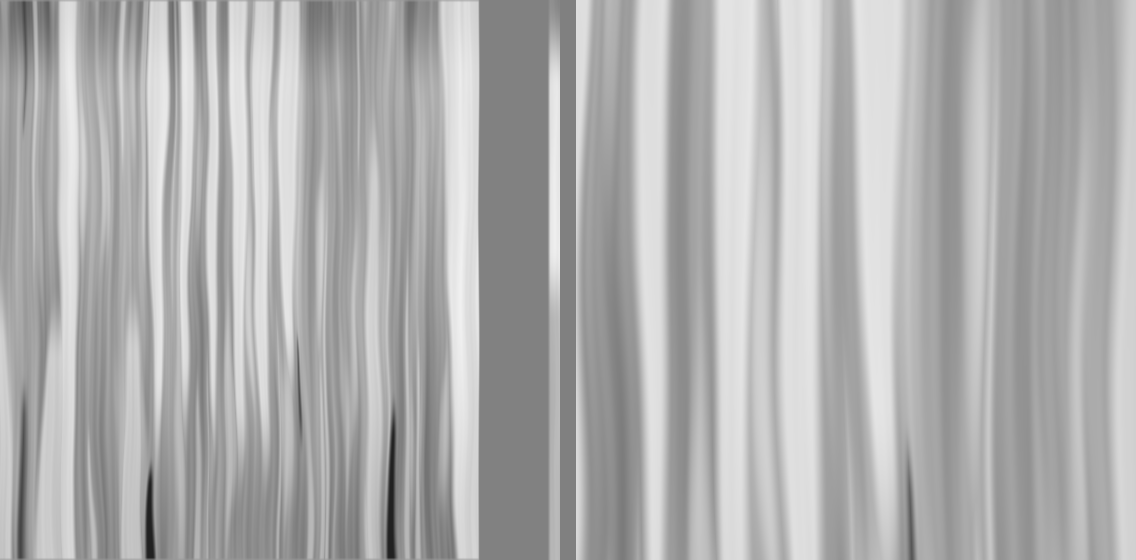
Left, the full canvas; right, a detail of the centre.
A Shadertoy shader for this texture map:

```glsl
// Grey vertical streaks with tapering light strips, dark wedges and a flat band at the right.

const float LIGHT = 0.885;
const float DARK = 0.13;
const float BAND_GREY = 0.505;

float hash(float n) {
    return fract(sin(n * 12.9898) * 43758.5453);
}

vec2 gradientAt(vec2 cell) {
    float angle = 6.2832 * hash(dot(cell, vec2(1.0, 57.31)));
    return vec2(cos(angle), sin(angle));
}

// Gradient noise, about -0.7 to 0.7
float noise(vec2 p) {
    vec2 i = floor(p), f = fract(p);
    vec2 u = f * f * f * (f * (f * 6.0 - 15.0) + 10.0);
    vec2 e = vec2(1.0, 0.0);
    float low = mix(dot(gradientAt(i), f), dot(gradientAt(i + e.xy), f - e.xy), u.x);
    float high = mix(dot(gradientAt(i + e.yx), f - e.yx), dot(gradientAt(i + e.xx), f - e.xx), u.x);
    return mix(low, high, u.y);
}

// Vertical strip, full width at wideY and pointed at tipY
float streak(vec2 p, float x, float halfWidth, float wideY, float tipY, float soft) {
    float t = (p.y - tipY) / (wideY - tipY);
    float w = halfWidth * sqrt(clamp(t, 0.0, 1.0));
    float body = 1.0 - smoothstep(w - soft, w + soft, abs(p.x - x));
    return body * smoothstep(0.0, 0.3, t);
}

// Sideways drift of the streaks along their length
vec2 wobble(vec2 p) {
    float drift = 0.011 * noise(p * vec2(9.0, 3.0)) + 0.005 * noise(p * vec2(26.0, 5.0) + 7.3);
    return p + vec2(drift, 0.0);
}

// Fine lengthwise fibres
float fibres(vec2 p) {
    return 0.13 * noise(p * vec2(42.0, 1.5))
         + 0.10 * noise(p * vec2(95.0, 1.8) + 3.7)
         + 0.05 * noise(p * vec2(190.0, 2.0) + 9.1);
}

// Grey ground, darker at the bottom and in patches at the top
float ground(vec2 p) {
    float rise = 0.10 * smoothstep(0.0, 0.65, p.y);
    float topShade = smoothstep(0.82, 1.0, p.y) * (0.13 + 0.25 * noise(vec2(p.x * 16.0, 4.5)));
    return 0.545 + rise - topShade + 0.08 * noise(p * vec2(7.0, 2.0) + 2.0);
}

float lightStreaks(vec2 p) {
    // Hanging strips in the middle
    float light = 0.0;
    for (int i = 0; i < 6; i++) {
        float k = float(i);
        float x = 0.285 + 0.0465 * k + 0.008 * (hash(k + 2.0) - 0.5);
        float halfWidth = mix(0.009, 0.018, hash(k + 11.0));
        float tip = mix(0.06, 0.5, hash(k + 23.0));
        light = max(light, streak(p, x, halfWidth, 0.85, tip, 0.004));
    }
    // Thin scattered strips
    for (int i = 0; i < 18; i++) {
        float k = float(i) + 40.0;
        float x = 0.02 + 0.77 * (float(i) + hash(k)) / 18.0;
        float up = step(0.4, hash(k + 31.0));
        float tip = mix(0.25, 0.75, hash(k + 57.0));
        float halfWidth = mix(0.002, 0.005, hash(k + 83.0));
        light = max(light, 0.6 * streak(p, x, halfWidth, up, tip, 0.003));
    }
    // Broad columns
    light = max(light, streak(p, 0.122, 0.016, 0.6, -0.8, 0.005));
    light = max(light, 0.85 * streak(p, 0.100, 0.034, 0.0, 0.50, 0.006));
    light = max(light, 0.80 * streak(p, 0.237, 0.021, 0.0, 0.52, 0.005));
    light = max(light, 0.75 * streak(p, 0.668, 0.013, 0.2, 0.86, 0.005));
    light = max(light, 0.80 * streak(p, 0.004, 0.018, 0.0, 0.55, 0.005));
    light = max(light, streak(p, 0.860, 0.075, 1.0, -0.5, 0.006));
    // Faint irregular glints
    return max(light, 0.5 * smoothstep(0.12, 0.48, noise(p * vec2(48.0, 2.2) + 5.0)));
}

float darkWedges(vec2 p) {
    float dark = streak(p, 0.272, 0.008, 0.0, 0.19, 0.004);
    dark = max(dark, streak(p, 0.701, 0.009, 0.0, 0.31, 0.005));
    dark = max(dark, 0.7 * streak(p, 0.041, 0.006, 0.05, 0.34, 0.007));
    dark = max(dark, 0.5 * streak(p, 0.041, 0.002, 0.92, 0.74, 0.004));
    float sliver = streak(p, 0.532, 0.003, 0.25, 0.42, 0.003);
    return max(dark, 0.65 * sliver * smoothstep(0.18, 0.27, p.y));
}

void mainImage(out vec4 fragColor, in vec2 fragCoord) {
    vec2 uv = fragCoord / iResolution.xy;
    vec2 p = wobble(uv);
    float grain = fibres(p);

    // Streaked field
    float bright = LIGHT - 0.06 * smoothstep(0.45, 0.0, uv.y) - 0.05 * smoothstep(0.85, 1.0, uv.y);
    float tone = mix(ground(p) + grain, bright + 0.45 * grain, lightStreaks(p));
    tone = mix(tone, DARK, darkWedges(p));

    // Flat band and the strip beyond it
    float strip = mix(0.70, 0.91, smoothstep(0.42, 0.56, uv.y));
    strip = mix(strip, 0.56, smoothstep(0.84, 1.0, uv.y)) + 0.5 * grain;
    float bandStart = 0.855 + 0.002 * noise(vec2(3.0, uv.y * 4.0));
    tone = mix(tone, BAND_GREY, smoothstep(bandStart - 0.002, bandStart + 0.002, uv.x));
    tone = mix(tone, strip, smoothstep(0.977, 0.984, uv.x));

    // Soft grey rim at top and bottom
    float rim = 1.0 - smoothstep(0.0, 0.005, min(uv.y, 1.0 - uv.y));
    tone = mix(tone, 0.6, 0.6 * rim * (1.0 - step(bandStart, uv.x)));

    fragColor = vec4(vec3(clamp(tone, 0.0, 1.0)), 1.0);
}
```
